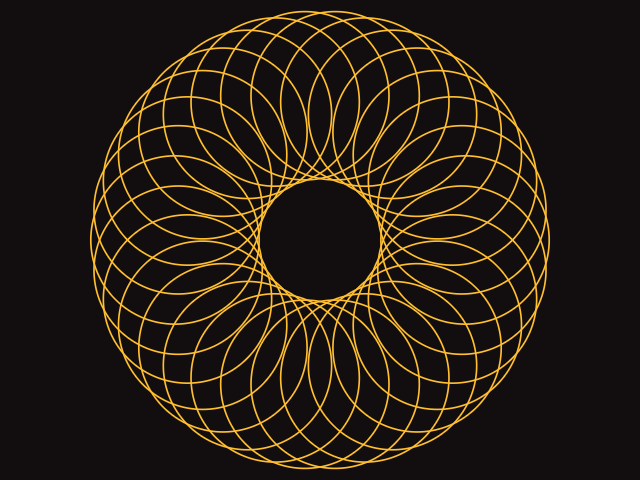
This background is drawn by a WebGL 2 fragment shader. Its source:

```glsl
#version 300 es
precision highp float;
// Draws a golden rosette on a near-black ground: thirty equal rings whose
// centres are evenly spaced around a circle, leaving a round hole in the middle.
// Each ring is a circle distance turned into a thin antialiased stroke.

uniform vec2 u_resolution;
out vec4 fragColor;

const float TAU = 6.2831853;
const int RING_COUNT = 30;
const float ORBIT_RADIUS = 0.3022;  // all lengths are in canvas heights
const float RING_RADIUS = 0.1753;
const float LINE_WIDTH = 0.00347;
const vec3 GROUND = vec3(0.07, 0.05, 0.055);
const vec3 GOLD = vec3(1.0, 0.75, 0.19);

// Unsigned distance to a circle outline
float ringDistance(vec2 p, vec2 center, float radius) {
    return abs(length(p - center) - radius);
}

// Share of a pixel covered by a stroke at the given distance
float strokeCoverage(float dist, float width, float pixel) {
    float outer = clamp((0.5 * width - dist) / pixel, -0.5, 0.5);
    float inner = clamp((-0.5 * width - dist) / pixel, -0.5, 0.5);
    return outer - inner;
}

// Combined coverage of all rings, each laid over the ones before
float rosette(vec2 p, float orbit, float radius, float width, float pixel) {
    float gap = 1.0;
    for (int i = 0; i < RING_COUNT; i++) {
        float angle = TAU * float(i) / float(RING_COUNT);
        vec2 center = orbit * vec2(cos(angle), sin(angle));
        float dist = ringDistance(p, center, radius);
        gap *= 1.0 - strokeCoverage(dist, width, pixel);
    }
    return 1.0 - gap;
}

void main() {
    // Centred coordinates, one unit per canvas height
    vec2 p = (gl_FragCoord.xy - 0.5 * u_resolution) / u_resolution.y;
    float pixel = 1.0 / u_resolution.y;

    float lines = rosette(p, ORBIT_RADIUS, RING_RADIUS, LINE_WIDTH, pixel);
    fragColor = vec4(mix(GROUND, GOLD, lines), 1.0);
}
```
